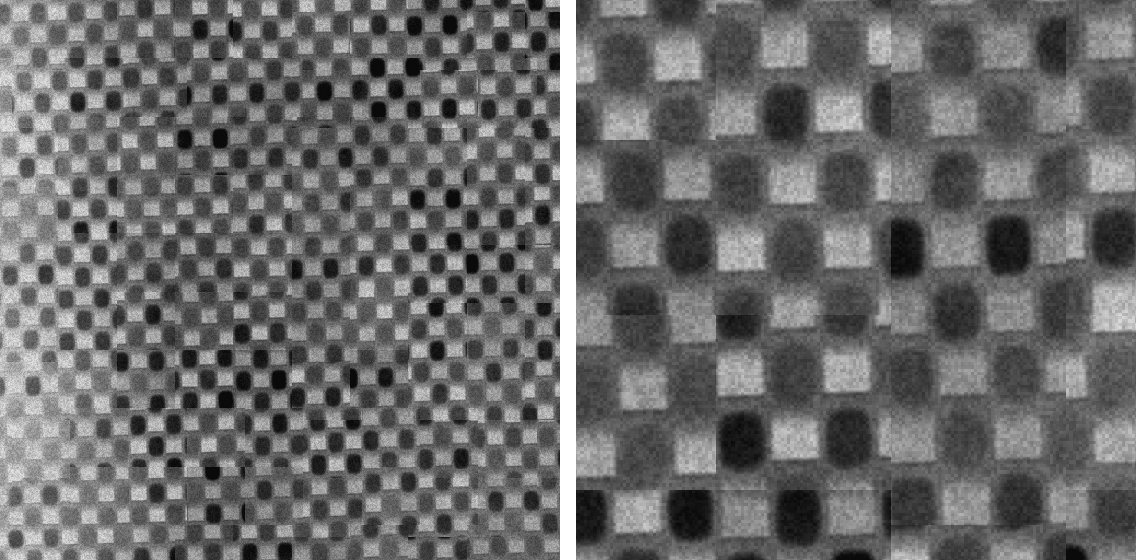
Left: the whole. Right: its middle third, enlarged.
Reproduce this pattern procedurally as a WebGL 1 fragment shader.

```glsl
precision highp float;
// A worn grey weave: a slightly tilted checkerboard of soft dark ovals and
// pale patches with a crisp lower edge. A coarse grid of blocks varies depth,
// tone and registration; a glow at the left and fine grain finish the cloth.

uniform vec2 u_resolution;

const vec2 CELLS = vec2(31.5, 25.6);       // half-repeats across and down
const vec2 ANCHOR = vec2(0.2344, 0.785);   // centre of one dark oval
const vec2 TILT = vec2(0.025, -0.03);      // shear of columns and rows
const float BLOCKS = 9.6;                  // blocks across the canvas
const float BLOCK_SHIFT = 0.22;            // misregistration, in cells
const float BASE_TONE = 0.385;
const float PALE_GAIN = 0.31;
const float OVAL_MIN = 0.07;
const float OVAL_MAX = 0.34;
const float LEFT_GLOW = 0.27;
const float GRAIN = 0.13;
const float GRAIN_CELLS = 512.0;

float hash(vec2 p) {
  vec3 q = fract(vec3(p.xyx) * 0.1031);
  q += dot(q, q.yzx + 33.33);
  return fract((q.x + q.y) * q.z);
}

float valueNoise(vec2 p) {
  vec2 i = floor(p);
  vec2 f = fract(p);
  f = f * f * (3.0 - 2.0 * f);
  float low = mix(hash(i), hash(i + vec2(1.0, 0.0)), f.x);
  float high = mix(hash(i + vec2(0.0, 1.0)), hash(i + 1.0), f.x);
  return mix(low, high, f.y);
}

// Rounded dark thread crossing, soft towards its rim.
float ovalMask(vec2 q) {
  vec2 r = q / vec2(0.49, 0.53);
  r *= r;
  return 1.0 - smoothstep(0.04, 0.95, dot(r, r) + 0.35 * r.x * r.y);
}

// Pale thread: crisp at the bottom, fading upwards.
float paleMask(vec2 q) {
  float sides = 1.0 - smoothstep(0.36, 0.5, abs(q.x));
  float bottom = smoothstep(-0.34, -0.25, q.y);
  float top = 1.0 - smoothstep(0.12, 0.52, q.y);
  return sides * bottom * top;
}

// Block index, with some seams stepped sideways.
vec2 blockAt(vec2 uv) {
  vec2 t = vec2(uv.x, 1.0 - uv.y) * BLOCKS;
  float row = floor(t.y);
  t.x -= 0.2 * step(0.5, hash(vec2(row, 71.0)));
  t.y -= 0.2 * step(0.5, hash(vec2(floor(t.x) + 20.0, 43.0)));
  return floor(t) + 10.0;
}

float weaveTone(vec2 uv, vec2 block) {
  // Tilted lattice, nudged in each block
  vec2 d = uv - ANCHOR;
  vec2 lattice = (d + TILT * d.yx) * CELLS;
  vec2 nudge = vec2(hash(block + 3.7), hash(block + 9.2)) - 0.5;
  lattice += nudge * BLOCK_SHIFT;
  vec2 id = floor(lattice + 0.5);
  vec2 q = lattice - id;
  float isPale = mod(id.x + id.y, 2.0);
  float cellVar = hash(id + 60.0);

  // Alternate rows of a block differ in depth
  float rowParity = mod(id.y, 2.0);
  float strength = hash(block + vec2(17.0 * rowParity, 5.0));
  float depth = mix(OVAL_MIN, OVAL_MAX, pow(strength, 1.4));
  depth *= 0.75 + 0.5 * cellVar;
  float pale = PALE_GAIN * (0.55 + 0.45 * hash(block + 31.0));
  pale *= 0.75 + 0.45 * cellVar;

  float seam = (q.y + 0.33) / 0.05;
  float crease = exp(-seam * seam) * (1.0 - smoothstep(0.4, 0.5, abs(q.x)));
  float paleTone = pale * paleMask(q) - 0.05 * crease;
  return mix(-depth * ovalMask(q), paleTone, isPale);
}

float backgroundTone(vec2 uv, vec2 block) {
  float glow = LEFT_GLOW * (1.0 - smoothstep(-0.06, 0.32, uv.x));
  vec2 c = (uv - vec2(0.0, 0.27)) / vec2(0.13, 0.16);
  glow += 0.12 * exp(-dot(c, c));
  float cloud = valueNoise(uv * 5.0 + 4.0) - 0.5;
  float mottling = valueNoise(uv * 42.0) - 0.5;
  float blockTone = hash(block + 81.0) - 0.5;
  return BASE_TONE + glow + 0.09 * cloud + 0.07 * mottling + 0.05 * blockTone;
}

void main() {
  vec2 uv = gl_FragCoord.xy / u_resolution;
  vec2 block = blockAt(uv);
  float tone = backgroundTone(uv, block) + weaveTone(uv, block);

  // Compress highlights, then add grain that grows with brightness
  tone -= 0.6 * max(tone - 0.72, 0.0);
  float speck = hash(floor(uv * GRAIN_CELLS) + 7.0) - 0.5;
  float fibre = valueNoise(uv * GRAIN_CELLS * 0.5) - 0.5;
  tone += GRAIN * (speck + 0.8 * fibre) * (0.35 + 1.1 * tone);
  gl_FragColor = vec4(vec3(clamp(tone, 0.04, 0.88)), 1.0);
}
```
